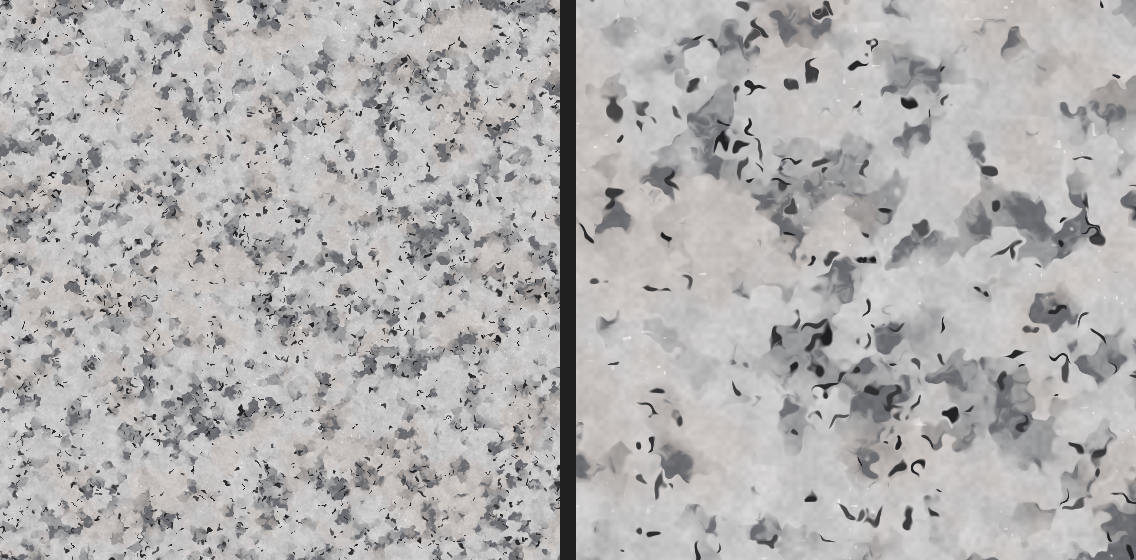
Left, the full canvas; right, a detail of the centre.
This texture is drawn by a Shadertoy shader. Its source:

```glsl
// Pale speckled granite: white feldspar, cloudy grey quartz and small black mica flecks.

vec2 hash2(vec2 p) {
    vec3 q = fract(p.xyx * vec3(0.1031, 0.1030, 0.0973));
    q += dot(q, q.yzx + 33.33);
    return fract((q.xx + q.yz) * q.zy);
}

float noise(vec2 p) {
    vec2 i = floor(p), f = fract(p);
    f = f * f * (3.0 - 2.0 * f);
    float low = mix(hash2(i).x, hash2(i + vec2(1, 0)).x, f.x);
    float high = mix(hash2(i + vec2(0, 1)).x, hash2(i + vec2(1, 1)).x, f.x);
    return mix(low, high, f.y);
}

float fbm(vec2 p) {
    float sum = 0.0, weight = 0.533;
    for (int i = 0; i < 4; i++) {
        sum += weight * noise(p);
        p = mat2(1.6, 1.2, -1.2, 1.6) * p + 17.3;
        weight *= 0.5;
    }
    return sum;
}

// Random tone per crystal, blended softly across the crystal borders
float crystals(vec2 p) {
    vec2 cell = floor(p);
    float sum = 0.0, total = 0.0;
    for (int y = -1; y <= 1; y++)
    for (int x = -1; x <= 1; x++) {
        vec2 id = cell + vec2(x, y);
        vec2 d = id + hash2(id) - p;
        float weight = exp(-14.0 * dot(d, d));
        sum += weight * hash2(id + 71.7).x;
        total += weight;
    }
    return sum / total;
}

// Where quartz and mica gather
float cluster(vec2 p) {
    return fbm(p * 26.0 + 4.0);
}

// Ragged, randomly turned flecks; sizes are in grid cells
float flecks(vec2 p, float grid, float sparse, float dense, vec2 minSize, vec2 maxSize) {
    vec2 cell = floor(p * grid);
    float mask = 0.0;
    for (int y = -1; y <= 1; y++)
    for (int x = -1; x <= 1; x++) {
        vec2 id = cell + vec2(x, y);
        vec2 center = id + hash2(id + 13.1);
        vec2 pick = hash2(id + 47.9);
        float chance = mix(sparse, dense, smoothstep(0.42, 0.66, cluster(center / grid)));
        if (pick.x > chance) continue;
        vec2 shape = hash2(id + 91.3);
        float angle = 6.2832 * pick.y;
        vec2 d = p * grid - center;
        d = mat2(cos(angle), sin(angle), -sin(angle), cos(angle)) * d;
        d /= mix(minSize, maxSize, shape * shape);
        float strength = 0.65 + 0.35 * hash2(id + 5.7).x;
        mask = max(mask, strength * (1.0 - smoothstep(0.65, 1.3, length(d))));
    }
    return mask;
}

void mainImage(out vec4 fragColor, in vec2 fragCoord) {
    vec2 p = fragCoord / iResolution.y + 1.0;
    vec2 ripple = vec2(noise(p * 170.0), noise(p * 170.0 + 60.0)) - 0.5;
    vec2 warped = p + 0.009 * ripple;

    // Feldspar ground with faint crystal facets and fine grain
    float grain = noise(p * 330.0) - 0.5;
    float tone = 0.785 + 0.055 * (crystals(warped * 60.0) - 0.5);
    tone += 0.09 * (fbm(p * 90.0) - 0.5) + 0.05 * grain;
    float warmth = smoothstep(0.48, 0.68, fbm(p * 15.0 + 9.0));
    vec3 color = tone * mix(vec3(1.0, 0.995, 0.998), vec3(0.99, 0.962, 0.948), warmth);

    // Translucent grey quartz
    float quartz = 0.55 * cluster(p) + 0.45 * crystals(warped * 55.0 + 31.0);
    quartz = smoothstep(0.48, 0.72, quartz);
    vec3 quartzColor = mix(vec3(0.595, 0.598, 0.605), vec3(0.62, 0.60, 0.59), warmth);
    color = mix(color, quartzColor + 0.07 * grain, quartz);

    // Smoky, slightly blue shadows inside the quartz
    float smoke = smoothstep(0.78, 0.96, fbm(warped * 75.0 + 22.0) + 0.35 * quartz);
    color = mix(color, vec3(0.40, 0.405, 0.425) + 0.06 * grain, 0.9 * smoke);

    // Black mica: many small flecks and a few large grains
    float mica = flecks(warped, 75.0, 0.06, 0.55, vec2(0.15, 0.08), vec2(0.56, 0.27));
    mica = max(mica, flecks(warped, 15.0, 0.04, 0.22, vec2(0.06, 0.05), vec2(0.16, 0.11)));
    color = mix(color, vec3(0.12, 0.12, 0.13), mica);

    // Rare bright glints
    float glint = smoothstep(0.88, 0.97, noise(p * 290.0 + 50.0));
    color += 0.12 * glint * smoothstep(0.6, 0.75, noise(p * 24.0 + 80.0));

    fragColor = vec4(color, 1.0);
}
```
